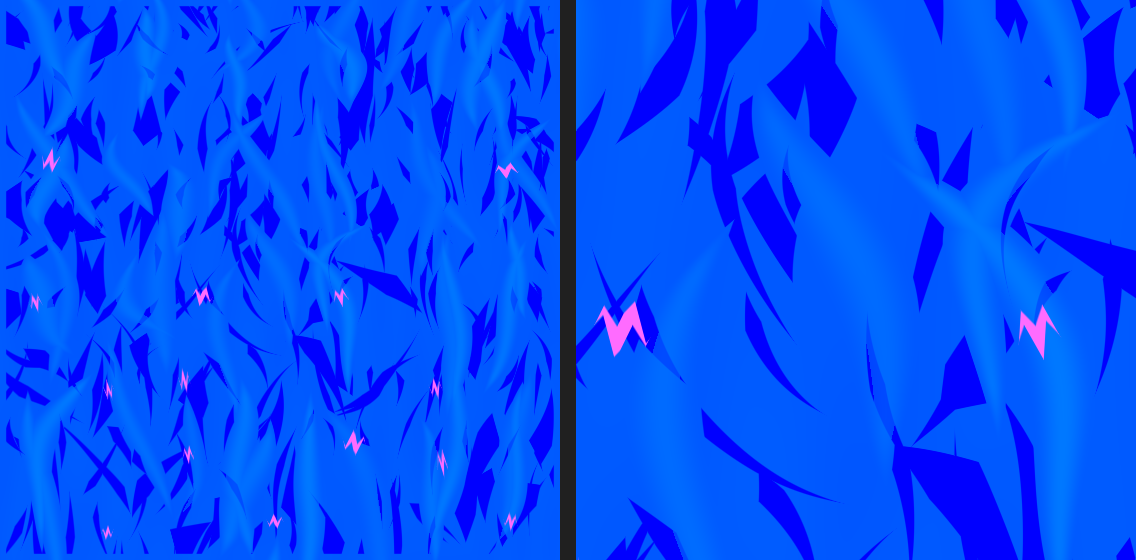
Left: the whole. Right: its middle third, enlarged.
Reproduce this texture procedurally as a Shadertoy shader.

```glsl
const vec3 BASE_BLUE = vec3(0.0, 0.35, 1.0);
const vec3 SHEEN_BLUE = vec3(0.0, 0.47, 1.0);
const vec3 DEEP_BLUE = vec3(0.0, 0.0, 1.0);
const vec3 SPARK_PINK = vec3(1.0, 0.42, 1.0);

const vec2 CLUMP_CELL = vec2(0.100, 0.165);
const vec2 SLIVER_CELL = vec2(0.066, 0.110);
const vec2 LEAF_CELL = vec2(0.165, 0.250);
const vec2 SPARK_CELL = vec2(0.140, 0.130);
const vec2 CLUMP_MIN = vec2(0.006, 0.035);
const vec2 CLUMP_MAX = vec2(0.026, 0.098);
const vec2 SLIVER_MIN = vec2(0.003, 0.018);
const vec2 SLIVER_MAX = vec2(0.008, 0.055);
const vec2 LEAF_MIN = vec2(0.017, 0.085);
const vec2 LEAF_MAX = vec2(0.036, 0.175);
const float SPARK_CHANCE = 0.42;
const float SPARK_TOP = 0.72;
const float WARP = 0.012;
const float RIM = 0.011;

vec4 hash4(vec2 cell, float seed) {
    vec4 v = fract(vec4(cell.xyx, seed) * vec4(0.1031, 0.1030, 0.0973, 0.1099));
    v += dot(v, v.wzxy + 33.33);
    return fract((v.xxyz + v.yzzw) * v.zywx);
}

float gradientDot(vec2 corner, vec2 offset) {
    float angle = 6.2832 * hash4(corner, 91.0).x;
    return dot(vec2(cos(angle), sin(angle)), offset);
}

float gradientNoise(vec2 p) {
    vec2 i = floor(p), f = fract(p);
    vec2 u = f * f * f * (f * (f * 6.0 - 15.0) + 10.0);
    vec2 e = vec2(1.0, 0.0);
    return mix(mix(gradientDot(i, f), gradientDot(i + e.xy, f - e.xy), u.x),
               mix(gradientDot(i + e.yx, f - e.yx), gradientDot(i + 1.0, f - 1.0), u.x), u.y);
}

vec2 rotate(vec2 p, float a) {
    return vec2(cos(a) * p.x + sin(a) * p.y, cos(a) * p.y - sin(a) * p.x);
}

// Kite with pointed ends, a curved spine and one flatter side
float shard(vec2 p, vec2 halfSize, vec4 r) {
    float t = p.y / halfSize.y;
    float peak = mix(-0.65, 0.65, r.x);
    float taper = min((t + 1.0) / (peak + 1.0), (1.0 - t) / (1.0 - peak));
    float spine = (r.y - 0.5) * 0.55 * halfSize.y * (1.0 - t * t);
    float lean = (r.z - 0.5) * 1.6 * halfSize.x * taper;
    return abs(p.x - spine - lean) - halfSize.x * taper;
}

// Jagged clumps of up to three shards per cell
float clumps(vec2 p) {
    vec2 home = floor(p / CLUMP_CELL);
    float d = 1.0;
    for (int n = 0; n < 9; n++) {
        vec2 cell = home + vec2(n % 3 - 1, n / 3 - 1);
        vec4 place = hash4(cell, 3.0);
        vec2 q = p - (cell + 0.2 + 0.6 * place.xy) * CLUMP_CELL;
        float tilt = 2.2 * pow(abs(place.z - 0.5) * 2.0, 2.0) * (place.z - 0.5);
        for (int k = 0; k < 3; k++) {
            vec4 r = hash4(cell, 11.0 + 7.0 * float(k));
            vec4 s = hash4(cell, 41.0 + 5.0 * float(k));
            if (s.w > 0.80 + 0.2 * place.w) continue;
            vec2 shift = vec2(float(k - 1) * 0.021, (s.z - 0.5) * 0.07);
            vec2 size = mix(CLUMP_MIN, CLUMP_MAX, vec2(s.x * s.x, s.y));
            d = min(d, shard(rotate(q - shift, tilt + (r.w - 0.5) * 0.6), size, r));
        }
    }
    return d;
}

float slivers(vec2 p) {
    vec2 home = floor(p / SLIVER_CELL);
    float d = 1.0;
    for (int n = 0; n < 9; n++) {
        vec2 cell = home + vec2(n % 3 - 1, n / 3 - 1);
        vec4 place = hash4(cell, 57.0), r = hash4(cell, 63.0);
        vec2 q = p - (cell + 0.2 + 0.6 * place.xy) * SLIVER_CELL;
        vec2 size = mix(SLIVER_MIN, SLIVER_MAX, place.zw);
        d = min(d, shard(rotate(q, (r.w - 0.5) * 1.3), size, r));
    }
    return d;
}

// Curved leaves: x = edge distance, y = strength of the soft midrib sheen
vec2 leaves(vec2 p) {
    vec2 home = floor(p / LEAF_CELL);
    vec2 result = vec2(1.0, 0.0);
    for (int n = 0; n < 18; n++) {
        vec2 cell = home + vec2(n % 3 - 1, (n / 3) % 3 - 1);
        float seed = 71.0 + 9.0 * float(n / 9);
        vec4 place = hash4(cell, seed), r = hash4(cell, seed + 4.0);
        vec2 q = rotate(p - (cell + 0.2 + 0.6 * place.xy) * LEAF_CELL, (r.x - 0.5) * 0.9);
        vec2 size = mix(LEAF_MIN, LEAF_MAX, place.zw);
        float t = q.y / size.y;
        float width = size.x * (1.0 - t * t);
        float x = abs(q.x - (r.y - 0.5) * 0.08 * (1.0 - t * t) - 0.012 * sin(3.0 * t + 6.0 * r.z));
        float rib = smoothstep(1.0, 0.0, x / max(width, 0.0001)) * smoothstep(1.0, 0.7, abs(t));
        result = vec2(min(result.x, x - width), max(result.y, rib * mix(0.45, 1.0, r.w)));
    }
    return result;
}

// Small lightning-like zigzags with tapered ends
float sparks(vec2 p) {
    vec2 cell = floor(p / SPARK_CELL);
    vec4 r = hash4(cell, 101.0), s = hash4(cell, 107.0);
    vec2 center = (cell + 0.3 + 0.4 * r.xy) * SPARK_CELL;
    if (r.z > SPARK_CHANCE || center.y > SPARK_TOP) return 1.0;
    vec2 size = mix(vec2(0.006, 0.010), vec2(0.020, 0.022), s.xy);
    vec2 q = rotate(p - center, (s.z - 0.5) * 0.5) / size;
    float zigzag = abs(fract(q.x * 0.9 + s.w) - 0.5) * 2.4 - 0.6;
    float d = abs(q.y - zigzag) - 0.75 * (1.0 - abs(q.x));
    return d * size.x * 0.4;
}

void mainImage(out vec4 fragColor, in vec2 fragCoord) {
    vec2 p = fragCoord / iResolution.xy;
    float soft = 0.8 / min(iResolution.x, iResolution.y);

    // Larger growth toward the lower left, gently bent by noise
    vec2 q = p * (vec2(0.85, 0.72) + vec2(0.15, 0.28) * p);
    q.x += WARP * gradientNoise(p * vec2(5.0, 6.0));
    q.y += WARP * gradientNoise(p * vec2(7.0, 5.0) + 17.0);

    vec2 leaf = leaves(q);
    float cover = smoothstep(soft, -soft, leaf.x);
    float dark = smoothstep(soft, -soft, clumps(q)) * (1.0 - cover);
    dark = max(dark, smoothstep(soft, -soft, slivers(q)) * (1.0 - 0.7 * step(0.35, leaf.y)));
    vec2 border = min(p, 1.0 - p);
    dark *= smoothstep(RIM - soft, RIM + soft, min(border.x, border.y));

    vec3 color = mix(BASE_BLUE, SHEEN_BLUE, leaf.y);
    color.g += 0.025 * gradientNoise(p * vec2(18.0, 4.0));
    color = mix(color, DEEP_BLUE, dark);
    color = mix(color, SPARK_PINK, smoothstep(soft, -soft, sparks(p)));
    fragColor = vec4(color, 1.0);
}
```
